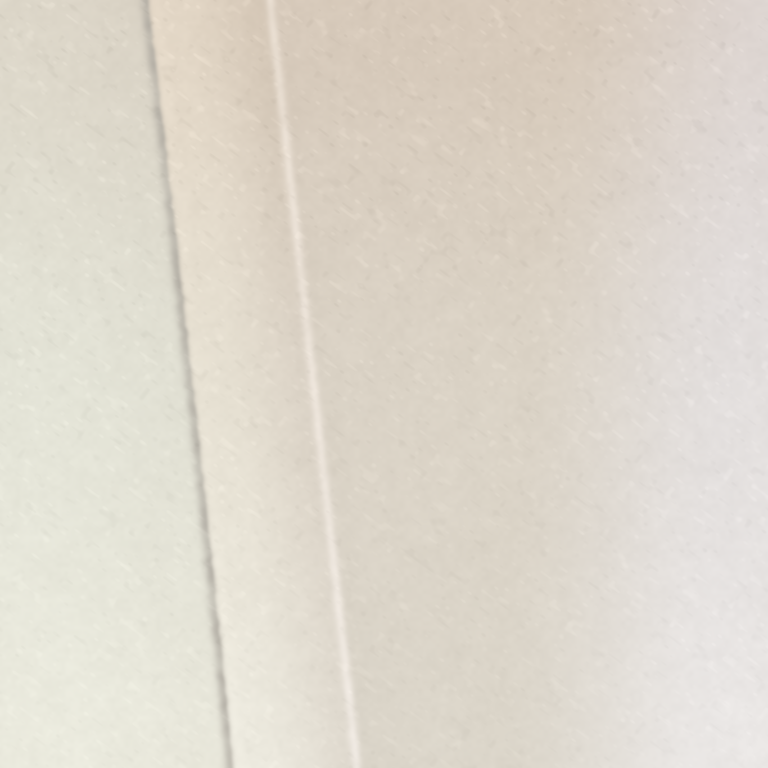
A WebGL 2 fragment shader for this texture:

```glsl
#version 300 es
precision highp float;
// Pale painted panels in soft daylight, parted by a soft grey seam and a bright raised edge.
// Vertical colour ramps shade each panel, two slanted lines part them,
// and value noise adds fine plaster grain with sparse slanted flecks.

#define SEAM_FOOT 0.303
#define SEAM_SLOPE -0.111
#define EDGE_FOOT 0.465
#define EDGE_SLOPE -0.1135
#define SEAM_WIDTH 0.0046
#define EDGE_WIDTH 0.0068
#define GRAIN_SCALE 170.0
#define GRAIN_AMOUNT 0.020
#define FLECK_AMOUNT 0.030
#define MOTTLE_AMOUNT 0.007

uniform vec2 u_resolution;
out vec4 fragColor;

float hash(vec2 p) {
    return fract(sin(dot(p, vec2(127.1, 311.7))) * 43758.5453);
}

float noise(vec2 p) {
    vec2 cell = floor(p);
    vec2 f = fract(p);
    f = f * f * (3.0 - 2.0 * f);
    float low = mix(hash(cell), hash(cell + vec2(1.0, 0.0)), f.x);
    float high = mix(hash(cell + vec2(0.0, 1.0)), hash(cell + vec2(1.0)), f.x);
    return mix(low, high, f.y);
}

// Smooth vertical blend through three colours
vec3 ramp(vec3 bottom, vec3 middle, vec3 top, float y) {
    vec3 lower = mix(bottom, middle, smoothstep(-0.1, 0.6, y));
    return mix(lower, top, smoothstep(0.45, 1.05, y));
}

float gauss(float d, float width) {
    return exp(-d * d / (width * width));
}

// Panel left of the seam: greenish, warmer and darker at the top right
vec3 leftPanel(vec2 uv, float seamDist) {
    vec3 col = ramp(vec3(0.922, 0.920, 0.872), vec3(0.892, 0.892, 0.842),
                    vec3(0.864, 0.840, 0.786), uv.y);
    float nearSeam = smoothstep(-0.20, 0.0, seamDist);
    return col - vec3(0.010, 0.014, 0.014) * nearSeam;
}

// Narrow strip: lit beside the seam, shaded towards the bright edge
vec3 strip(float across, float y) {
    vec3 lit = ramp(vec3(0.928, 0.918, 0.876), vec3(0.900, 0.876, 0.820),
                    vec3(0.888, 0.840, 0.774), y);
    vec3 shaded = ramp(vec3(0.884, 0.862, 0.820), vec3(0.862, 0.828, 0.778),
                       vec3(0.838, 0.784, 0.718), y);
    return mix(lit, shaded, smoothstep(0.2, 1.0, across));
}

// Wide panel: beige, fading into cool light on the right
vec3 rightPanel(vec2 uv) {
    vec3 beige = ramp(vec3(0.860, 0.838, 0.792), vec3(0.857, 0.826, 0.775),
                      vec3(0.842, 0.790, 0.730), uv.y);
    vec3 cool = ramp(vec3(0.920, 0.908, 0.900), vec3(0.888, 0.872, 0.866),
                     vec3(0.866, 0.834, 0.818), uv.y);
    float border = 0.80 + 0.08 * uv.y * uv.y;
    return mix(beige, cool, smoothstep(-0.16, 0.14, uv.x - border));
}

void main() {
    vec2 uv = gl_FragCoord.xy / u_resolution;
    float pixel = 1.0 / u_resolution.y;

    // Signed horizontal distances to both lines
    float bow = 0.010 * uv.y * (1.0 - uv.y);
    float wobble = 0.0020 * (noise(vec2(3.0, uv.y * 90.0)) - 0.5);
    float seamDist = uv.x - (SEAM_FOOT + SEAM_SLOPE * uv.y + bow + wobble);
    float edgeDist = uv.x - (EDGE_FOOT + EDGE_SLOPE * uv.y + 0.5 * wobble);
    float across = seamDist / (seamDist - edgeDist);

    // Panels
    float soft = max(0.003, pixel);
    vec3 col = mix(leftPanel(uv, seamDist), strip(across, uv.y),
                   smoothstep(-soft, soft, seamDist));
    col = mix(col, rightPanel(uv), smoothstep(-soft, soft, edgeDist));

    // Soft broken seam with a wider shadow on its left
    float seamSide = seamDist < -0.002 ? 1.7 : 1.0;
    float seam = gauss(seamDist + 0.002, SEAM_WIDTH * seamSide);
    float seamDepth = 0.50 + 0.32 * noise(vec2(8.0, uv.y * 60.0));
    col = mix(col, vec3(0.680, 0.660, 0.625), seam * seamDepth);
    col += 0.010 * gauss(seamDist - 0.010, 0.008);

    // Bright raised edge with faint shade around it
    col -= 0.010 * gauss(edgeDist, 0.022);
    vec3 edgeColor = mix(vec3(0.945, 0.922, 0.895), vec3(0.918, 0.875, 0.825), uv.y);
    float edgeGlow = 0.74 + 0.26 * noise(vec2(5.0, uv.y * 50.0));
    col = mix(col, edgeColor, edgeGlow * gauss(edgeDist, EDGE_WIDTH));

    // Plaster grain: fine specks, sparse light and dark flecks, broad mottling
    vec2 slanted = mat2(0.8, 0.6, -0.6, 0.8) * uv;
    float specks = noise(uv * GRAIN_SCALE) + noise(uv * GRAIN_SCALE * 0.53 + 31.0) - 1.0;
    vec2 fleckAt = slanted * GRAIN_SCALE * vec2(0.5, 0.9);
    float flecks = smoothstep(0.72, 1.0, noise(fleckAt))
                 - smoothstep(0.74, 1.0, noise(fleckAt + 57.0));
    float mottle = noise(uv * 20.0) + noise(uv * 46.0 + 7.0) - 1.0;
    col += 0.6 * GRAIN_AMOUNT * specks + FLECK_AMOUNT * flecks * (0.5 + 0.5 * uv.y);
    col += MOTTLE_AMOUNT * mottle * vec3(0.9, 1.0, 1.1);

    fragColor = vec4(clamp(col, 0.0, 1.0), 1.0);
}
```
